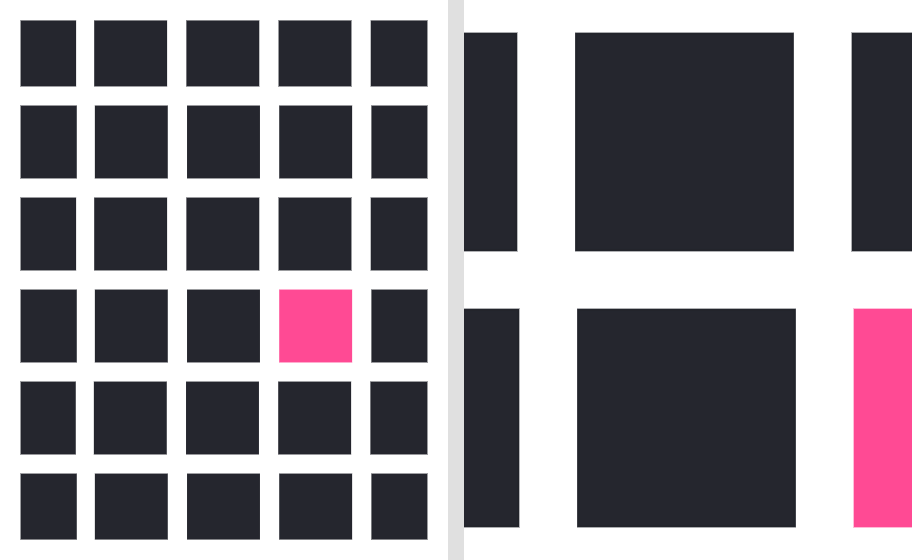
Left: the whole. Right: its middle third, enlarged.
Write a WebGL 1 fragment shader that draws this pattern.

```glsl
precision highp float;

uniform vec2 u_resolution;

// Lengths are fractions of the canvas height
const vec2 PITCH = vec2(0.1646, 0.1643);
const float TILE_HALF = 0.0651;
const vec2 FRAME_HALF = vec2(0.3633, 0.4635);
const float GRID_SHIFT = -0.0015;     // grid sits slightly left of centre
const float LEFT_COLUMN_NUDGE = 0.0021;
const float ROW_WOBBLE = 0.0006;      // sideways misalignment of rows
const float RIM_WIDTH = 0.0015;
const float RIM_SHADE = 0.93;
const vec2 ACCENT_CELL = vec2(1.0, -1.0);

const vec3 PAPER = vec3(1.0);
const vec3 INK = vec3(0.145, 0.150, 0.182);
const vec3 ACCENT = vec3(1.0, 0.29, 0.58);

float boxDistance(vec2 p, vec2 halfSize) {
    vec2 d = abs(p) - halfSize;
    return max(d.x, d.y);
}

// Even rows lean left, odd rows right; the fifth row leans further left
float rowOffset(float row) {
    float lean = mod(row, 2.0) * 2.0 - 1.0;
    float stray = 1.0 - step(0.5, abs(row + 2.0));
    return ROW_WOBBLE * (lean - stray);
}

void main() {
    vec2 p = (gl_FragCoord.xy - 0.5 * u_resolution) / u_resolution.y;
    float pixel = 1.0 / u_resolution.y;

    // Cell index and position relative to the tile centre
    float row = floor(p.y / PITCH.y);
    float x = p.x - GRID_SHIFT - rowOffset(row);
    float column = floor(x / PITCH.x + 0.5);
    vec2 local = vec2(x - column * PITCH.x, p.y - (row + 0.5) * PITCH.y);
    local.x -= LEFT_COLUMN_NUDGE * (1.0 - step(-1.5, column));

    // Tiles cropped by the outer frame
    float tile = boxDistance(local, vec2(TILE_HALF));
    float shape = max(tile, boxDistance(p, FRAME_HALF));
    float coverage = clamp(0.5 - shape / pixel, 0.0, 1.0);

    // Faint darker rim on the ink tiles
    float rim = smoothstep(-RIM_WIDTH - pixel, -RIM_WIDTH + pixel, shape);
    vec3 ink = INK * mix(1.0, RIM_SHADE, rim);

    // One tile carries the accent colour
    vec2 cellGap = abs(vec2(column, row) - ACCENT_CELL);
    float accent = 1.0 - step(0.5, max(cellGap.x, cellGap.y));
    vec3 color = mix(PAPER, mix(ink, ACCENT, accent), coverage);

    gl_FragColor = vec4(color, 1.0);
}
```
